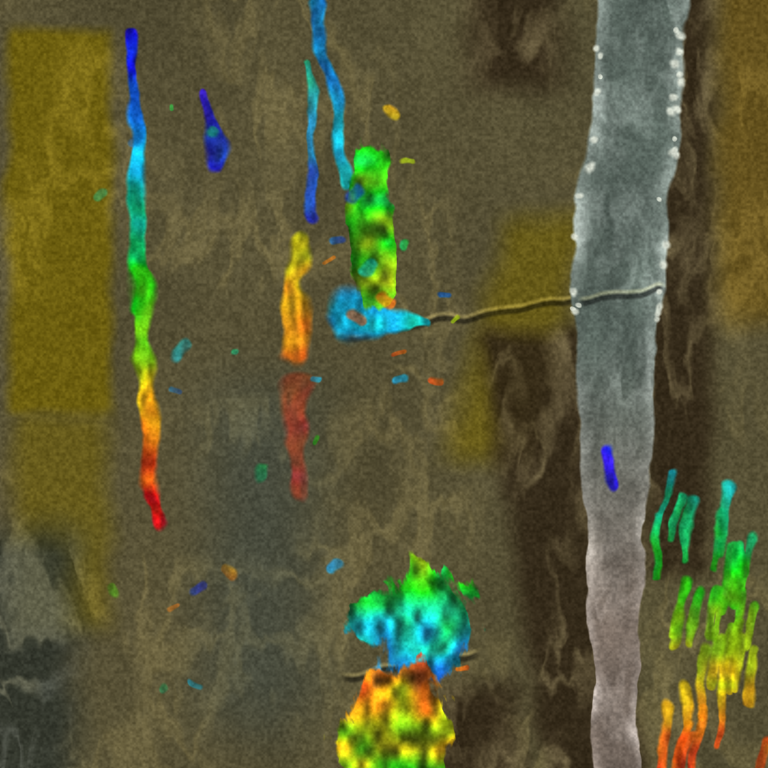
Write a three.js fragment shader that draws this texture.

```glsl
// Crumpled holographic foil: olive panels, dark wrinkled bands and a silver fold,
// layered from noise masks, then crossed by ragged tapered streaks whose hue
// runs through the spectrum along their length.
varying vec2 vUv;

float hash(vec2 p) {
  vec3 q = fract(p.xyx * .1031);
  q += dot(q, q.yzx + 33.33);
  return fract((q.x + q.y) * q.z);
}

float noise(vec2 p) {
  vec2 i = floor(p), f = fract(p);
  f = f * f * (3. - 2. * f);
  return mix(mix(hash(i), hash(i + vec2(1, 0)), f.x),
             mix(hash(i + vec2(0, 1)), hash(i + 1.), f.x), f.y);
}

float fbm(vec2 p) {
  float sum = 0., amp = .53;
  for (int i = 0; i < 4; i++) {
    sum += amp * noise(p);
    p = mat2(1.6, 1.2, -1.2, 1.6) * p + 7.3;
    amp *= .5;
  }
  return sum;
}

vec3 spectrum(float hue) {
  vec3 c = clamp(abs(mod(hue * 6. + vec3(0, 4, 2), 6.) - 3.) - 1., 0., 1.);
  return c * vec3(.88, .76, .84) + .08;
}

// Soft rectangle mask; box holds left, bottom, right, top
float panel(vec2 p, vec4 box, float soft) {
  vec2 m = smoothstep(box.xy - soft, box.xy + soft, p)
         * (1. - smoothstep(box.zw - soft, box.zw + soft, p));
  return m.x * m.y;
}

// Sharp wrinkle ridges, 0 to 1
float wrinkles(vec2 p) {
  vec2 warp = vec2(fbm(p * .6), fbm(p * .6 + 19.));
  return 1. - smoothstep(0., .16, abs(fbm(p + 2.2 * warp) - .5));
}

// Ragged streak between two ends; look holds both widths, then both hues
vec3 streak(vec3 col, vec2 p, vec4 ends, vec4 look, float strength) {
  vec2 ab = ends.zw - ends.xy, d = p - ends.xy;
  float t = clamp(dot(d, ab) / dot(ab, ab), 0., 1.);
  float w = mix(look.x, look.y, t) * (.55 + .9 * noise(p * vec2(45, 32)));
  float mask = 1. - smoothstep(w * .55, w + .002, length(d - ab * t));
  float shred = .55 + .65 * noise(p * vec2(120, 50));
  float hue = mix(look.z, look.w, t) + .07 * (noise(p * 45.) - .5);
  return mix(col, spectrum(hue) * shred, mask * strength);
}

// Shredded rainbow ellipse; area holds centre and radii, hues run top to bottom
vec3 shreds(vec3 col, vec2 p, vec4 area, vec2 hues) {
  vec2 q = (p - area.xy) / area.zw;
  float body = fbm(p * mat2(42, 12, -9, 22)) + .12 - .55 * dot(q, q);
  float hue = mix(hues.x, hues.y, .5 - .5 * q.y) + .16 * (noise(p * 38.) - .5);
  vec3 tint = spectrum(hue) * (.3 + 1.1 * noise(p * vec2(85, 50)));
  return mix(col, tint, .9 * smoothstep(0., .14, body));
}

// Thin dark crease with a pale lip above it
vec3 crease(vec3 col, vec2 p, vec4 ends) {
  float t = (p.x - ends.x) / (ends.z - ends.x);
  float d = p.y - mix(ends.y, ends.w, t) - .012 * (noise(p.xx * 28.) - .5);
  float span = smoothstep(0., .1, t) * (1. - smoothstep(.9, 1., t));
  col *= 1. - .45 * span * (1. - smoothstep(.001, .006, abs(d)));
  return col + vec3(.2, .18, .11) * span * (1. - smoothstep(0., .005, abs(d - .006)));
}

float foldCentre(float y) { return mix(.802, .835, smoothstep(.55, 1., y)); }
float foldHalf(float y) { return mix(.028, .06, smoothstep(0., .75, y)); }

void main() {
  vec2 uv = vUv;
  vec2 p = uv + .022 * (vec2(fbm(uv * 16.), fbm(uv * 16. + 40.)) - .5);
  float ridge = wrinkles(uv * vec2(22, 11));

  // Olive ground, grey column and gold panels
  vec3 gold = vec3(.425, .37, .06);
  vec3 col = vec3(.335, .31, .205) * (.87 + .26 * fbm(uv * vec2(14, 5)));
  col = mix(col, vec3(.27, .29, .245), .8 * panel(p, vec4(.27, .05, .41, .5), .07));
  col = mix(col, gold, panel(p, vec4(.01, .46, .147, .965), .012));
  col = mix(col, gold, .7 * panel(p, vec4(.02, .18, .14, .46), .025));
  col = mix(col, gold, .75 * panel(p + vec2(.15 - .25 * p.y, 0), vec4(.63, .4, .74, .72), .03));
  col = mix(col, vec3(.4, .32, .1), .85 * panel(p, vec4(.93, .58, 1.1, 1.1), .03));

  // Dark wrinkled bands and murky corner
  float dark = panel(p + vec2(.15 * p.y - .05, 0), vec4(.66, -.1, .79, .57), .02);
  dark = max(dark, panel(p, vec4(.84, .25, .925, 1.1), .02));
  dark = max(dark, panel(p, vec4(.61, .88, .73, 1.1), .03));
  dark = max(dark, panel(p, vec4(.56, -.1, .68, .11), .03));
  float lit = ridge * noise(uv * vec2(30, 18));
  col = mix(col, mix(vec3(.19, .15, .09), vec3(.44, .39, .27), lit), dark * .9);
  col = mix(col, vec3(.18, .2, .17) + .1 * ridge, .85 * panel(p, vec4(-.1, -.1, .1, .31), .04));
  col += vec3(.08, .07, .04) * ridge * (1. - dark) * smoothstep(.5, .75, noise(uv * 9.));
  col = crease(col, uv, vec4(.42, .555, .79, .615));
  col = crease(col, uv, vec4(.44, .115, .63, .15));

  // Silver fold with pale rims
  float across = abs(p.x - foldCentre(uv.y)) / foldHalf(uv.y);
  vec3 silver = mix(vec3(.47, .42, .38), vec3(.34, .39, .36), smoothstep(.15, .6, uv.y));
  silver *= .8 + .4 * fbm(uv * vec2(30, 11));
  silver += .25 * noise(uv * 22.) * (.6 * ridge + smoothstep(.55, .95, across));
  col = mix(col, silver, 1. - smoothstep(.94, 1.04, across));
  col = crease(col, uv, vec4(.75, .605, .87, .62));

  // Long rainbow streaks and shredded patches
  col = streak(col, p, vec4(.176, .955, .182, .6), vec4(.007, .014, .68, .31), 1.);
  col = streak(col, p, vec4(.186, .64, .202, .32), vec4(.014, .012, .34, -.03), .95);
  col = streak(col, p, vec4(.412, 1, .452, .76), vec4(.01, .008, .57, .5), .9);
  col = streak(col, p, vec4(.403, .92, .405, .72), vec4(.005, .008, .45, .64), .7);
  col = streak(col, p, vec4(.39, .69, .385, .54), vec4(.012, .022, .2, .08), .85);
  col = streak(col, p, vec4(.385, .5, .383, .36), vec4(.018, .014, .03, 0), .4);
  col = streak(col, p, vec4(.456, .585, .55, .578), vec4(.036, .004, .54, .49), .95);
  col = streak(col, p, vec4(.27, .88, .283, .79), vec4(.006, .013, .68, .64), .8);
  col = streak(col, p, vec4(.79, .41, .803, .375), vec4(.011, .011, .66, .66), .9);
  col = shreds(col, p, vec4(.48, .71, .03, .11), vec2(.36, .24));
  col = shreds(col, p, vec4(.545, .19, .08, .075), vec2(.3, .62));
  col = shreds(col, p, vec4(.515, .05, .07, .09), vec2(.1, .28));

  // Scattered flecks, fiery right corner and white glints on the fold
  for (int i = 0; i < 32; i++) {
    vec2 k = vec2(i, 3);
    vec4 r = vec4(hash(k), hash(k + 50.), hash(k + 90.), hash(k + 140.));
    vec2 a = vec2(.12 + .52 * r.x, .02 + .86 * r.y);
    vec2 b = a + vec2(.03, .02) * (r.zw - .5);
    col = streak(col, p, vec4(a, b), vec4(vec2(.002 + .007 * r.w * r.w), r.zz * .7), .35 + .4 * r.x);
    a = vec2(.86 + .14 * r.x, .46 * r.y * (.55 + .45 * r.z));
    b = a - vec2(.012, .04 + .05 * r.w);
    col = streak(col, p, vec4(a, b), vec4(.008, .005, 1.2 * vec2(a.y, max(b.y, 0.)) + .03), .8);
    float y = .55 + .45 * r.z, rim = sign(r.w - .5) * (.8 + .2 * r.x);
    vec2 d = p - vec2(foldCentre(y) + rim * foldHalf(y), y);
    col = mix(col, vec3(.88, .9, .84), .85 - .85 * smoothstep(.002, .004 + .005 * r.y, length(d)));
  }

  // Fine grain
  float grain = noise(uv * 240.) + .6 * noise(uv * 410.) - .8;
  gl_FragColor = vec4(col * (1. + .14 * grain) + .035 * grain, 1);
}
```
